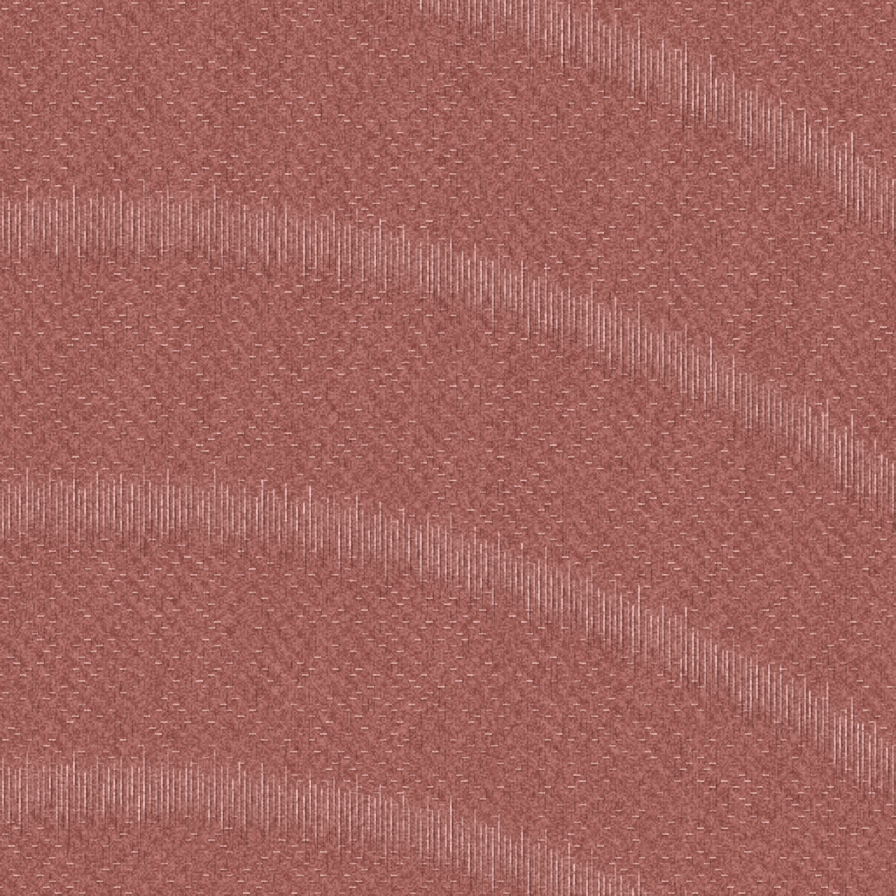
This texture is drawn by a Shadertoy shader. Its source:

```glsl
// Rose satin cloth: a grainy weave with short pale weft dashes, crossed by
// curved bands of long, ragged vertical warp floats. The weave is a staggered
// grid; the bands repeat down the cloth along a shared parabola.

#define REPEATS 38.0       // weave repeats across and down
#define ROWS 4.0           // dash rows per weave repeat
#define FLOATS 4.0         // warp threads per weave repeat
#define BAND_PERIOD 0.316  // vertical distance between bands
#define BAND_TOP 0.251     // depth of the first band's crest
#define BAND_CREST 0.12    // horizontal position of the crest
#define BAND_BEND 0.38     // curvature of the bands
#define GRAIN_CELLS 512.0
#define GRAIN_AMOUNT 0.18
#define GROUND vec3(0.634, 0.384, 0.356)
#define SHEEN vec3(0.90, 0.71, 0.70)
#define SHADE vec3(0.41, 0.23, 0.21)

const float TAU = 6.28319;

float hash(vec2 p) {
    return fract(sin(dot(p, vec2(12.9898, 78.233))) * 43758.5);
}

float valueNoise(vec2 p) {
    vec2 i = floor(p), f = fract(p);
    f = f * f * (3.0 - 2.0 * f);
    return mix(mix(hash(i), hash(i + vec2(1, 0)), f.x),
               mix(hash(i + vec2(0, 1)), hash(i + vec2(1, 1)), f.x), f.y);
}

// Soft stroke: 1 inside halfWidth, fading over one pixel
float stroke(float dist, float halfWidth, float pixel) {
    return 1.0 - smoothstep(halfWidth - 0.5 * pixel, halfWidth + 0.5 * pixel, abs(dist));
}

// Signed depth below the nearest band's centre line
float bandDepth(vec2 uv) {
    float bend = uv.x - BAND_CREST;
    float depth = 1.0 - uv.y - BAND_TOP - BAND_BEND * bend * bend;
    return mod(depth + 0.5 * BAND_PERIOD, BAND_PERIOD) - 0.5 * BAND_PERIOD;
}

// Mottled checks and a faint diagonal twill
float weaveTone(vec2 uv) {
    vec2 q = uv * REPEATS * TAU;
    float checks = sin(q.x) * sin(q.y);
    float twill = sin(q.x + q.y);
    float mottling = valueNoise(uv * REPEATS * FLOATS) - 0.5;
    return 0.020 * checks + 0.008 * twill + 0.035 * mottling;
}

// Satin-ordered weft dashes: x = pale dash, y = shadow beneath it
vec2 weftDashes(vec2 uv, float pixel) {
    float y = uv.y * REPEATS * ROWS;
    float row = floor(y);
    float shift = 0.5 * mod(row, 2.0) + 0.25 * mod(floor(row * 0.5), 2.0);
    float x = uv.x * REPEATS + shift;
    float seed = hash(vec2(floor(x), row) + 17.0);
    float across = fract(x) - 0.5 + 0.08 * (seed - 0.5);
    float up = (fract(y) - 0.5) / (REPEATS * ROWS);
    float span = stroke(across, 0.09 + 0.06 * seed, pixel * REPEATS);
    span *= mix(0.15, 1.0, smoothstep(0.25, 0.9, seed));
    return span * vec2(stroke(up, 0.0009, pixel), stroke(up + 0.002, 0.001, pixel));
}

// Short dark gaps between neighbouring warp threads of the ground
float warpGaps(vec2 uv, float pixel) {
    float count = REPEATS * FLOATS;
    float x = uv.x * count;
    float segment = floor(uv.y * count * 0.6 + 3.0 * hash(vec2(floor(x), 2.0)));
    float strength = smoothstep(0.55, 1.0, hash(vec2(floor(x), segment)));
    return strength * stroke(fract(x) - 0.5, 0.13, pixel * count);
}

// Ragged warp floats: x = pale thread, y = dark gap beside it
vec2 warpFloats(vec2 uv, float pixel) {
    float count = REPEATS * FLOATS;
    float x = uv.x * count;
    float id = floor(x);
    float depth = bandDepth(vec2((id + 0.5) / count, uv.y));

    // Every fourth float starts higher; all ends vary
    float order = mod(id, FLOATS);
    float leader = 1.0 - step(0.5, order);
    float start = -0.022 - 0.018 * leader - 0.014 * hash(vec2(id, 3.0));
    float end = 0.012 + 0.010 * mod(order, 2.0) + 0.030 * hash(vec2(id, 7.0));
    float lit = smoothstep(start, start + 0.003, depth)
              * (1.0 - smoothstep(end - 0.022, end, depth));
    float shaded = smoothstep(start, start + 0.025, depth)
                 * (1.0 - smoothstep(end, end + 0.020, depth));

    // Thread sections catch different light and part where a weft crosses
    float along = uv.y * REPEATS + 0.25 * order + 0.3 * hash(vec2(id, 5.0));
    float section = hash(vec2(id, floor(along)));
    lit *= 1.0 - 0.6 * stroke(fract(along) - 0.5, 0.06, pixel * REPEATS);
    float offset = fract(x) - 0.5 + 0.3 * (hash(vec2(id, 9.0)) - 0.5);
    float blur = pixel * count;
    return vec2(lit * (0.3 + 0.7 * section) * stroke(offset, 0.15, blur),
                shaded * (0.4 + 0.6 * section) * stroke(offset - 0.32, 0.14, blur));
}

void mainImage(out vec4 fragColor, in vec2 fragCoord) {
    vec2 uv = fragCoord / iResolution.xy;
    float pixel = 1.0 / iResolution.y;
    float depth = bandDepth(uv);
    float band = smoothstep(-0.045, -0.012, depth) * (1.0 - smoothstep(0.0, 0.045, depth));

    // Ground cloth, lifted slightly inside the bands
    vec3 color = GROUND + weaveTone(uv) * (1.0 - 0.5 * band);
    color += 0.030 * band * vec3(0.5, 1.0, 1.0);
    color = mix(color, SHADE, 0.40 * (1.0 - band) * warpGaps(uv, pixel));

    // Weft dashes fade where the warp floats cover them
    vec2 dash = weftDashes(uv, pixel) * (1.0 - 0.75 * band);
    color = mix(color, SHADE, 0.30 * dash.y);
    color = mix(color, SHEEN, 0.75 * dash.x);

    // Warp floats
    vec2 warp = warpFloats(uv, pixel);
    color = mix(color, SHADE, 0.55 * warp.y);
    color = mix(color, SHEEN, 0.90 * warp.x);

    // Fibre grain
    color += GRAIN_AMOUNT * (valueNoise(uv * GRAIN_CELLS - 0.5) - 0.5);
    fragColor = vec4(clamp(color, 0.0, 1.0), 1.0);
}
```
